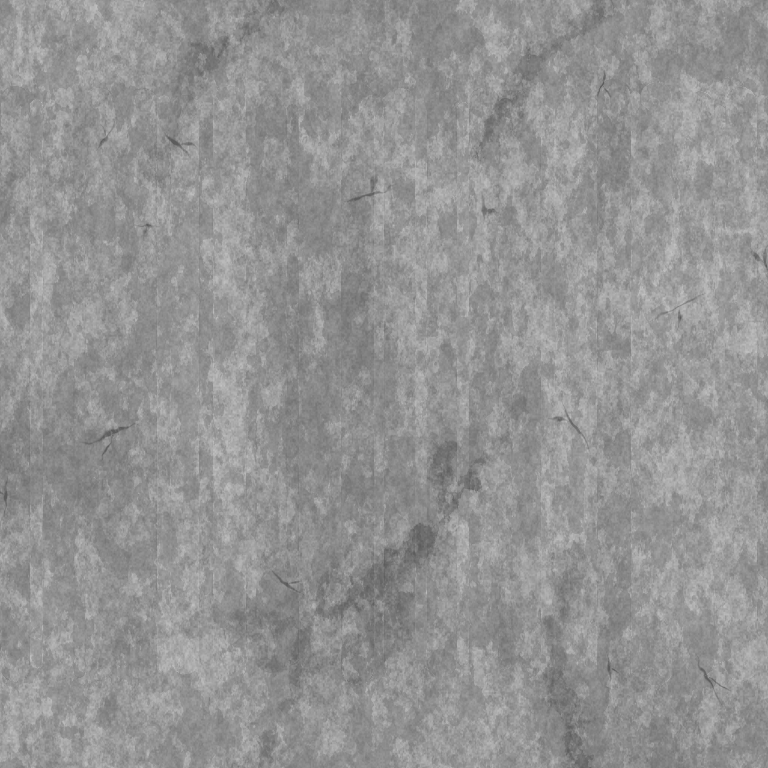
Give the GLSL for this texture, as a WebGL 2 fragment shader.

```glsl
#version 300 es
precision highp float;
// Weathered grey concrete with vertical board marks, mottling, stains and hairline cracks.

#define BASE_TONE 0.577
#define BOARD_PAIRS 18.0
#define BOARD_TONE 0.042
#define BROAD_TONE 0.09
#define DARK_PATCH 0.040
#define LIGHT_FLAKE 0.052
#define GRAIN 0.105
#define STAIN_DARK 0.115
#define STAIN_WIDTH 0.017
#define CRACK_DARK 0.18
#define CRACK_WIDTH 0.0018
#define CRACK_CELLS 5.0

uniform vec2 u_resolution;
out vec4 fragColor;

float hash(vec2 p) {
    vec3 q = fract(p.xyx * 0.1031);
    q += dot(q, q.yzx + 33.33);
    return fract((q.x + q.y) * q.z);
}

float noise(vec2 p) {
    vec2 i = floor(p), f = fract(p);
    f = f * f * (3.0 - 2.0 * f);
    return mix(mix(hash(i), hash(i + vec2(1, 0)), f.x),
               mix(hash(i + vec2(0, 1)), hash(i + vec2(1, 1)), f.x), f.y);
}

// Higher gain gives rougher outlines
float fbm(vec2 p, float gain) {
    float sum = 0.0, total = 0.0, amp = 1.0;
    for (int i = 0; i < 5; i++) {
        sum += amp * noise(p);
        total += amp;
        p = mat2(1.94, 0.3, -0.3, 1.94) * p + 17.3;
        amp *= gain;
    }
    return sum / total;
}

// x: distance to a centred segment, y: position along it from -1 to 1
vec2 segment(vec2 p, vec2 halfSpan) {
    float t = clamp(dot(p, halfSpan) / dot(halfSpan, halfSpan), -1.0, 1.0);
    return vec2(length(p - halfSpan * t), t);
}

// Round-ended boards, wide and narrow in turn. x: signed distance, y: board id
vec2 board(vec2 p) {
    float x = p.x * BOARD_PAIRS, pair = floor(x), f = x - pair;
    float split = 0.73 + 0.12 * (hash(vec2(pair, 5.0)) - 0.5);
    bool wide = f < split;
    float mid = wide ? 0.5 * split : 0.5 * (split + 1.0);
    float halfWidth = (wide ? split : 1.0 - split) * 0.5;
    float id = 2.0 * pair + (wide ? 0.0 : 1.0);
    float reach = 0.355 + 0.02 * hash(vec2(id, 9.0));
    vec2 q = vec2(f - mid, max(abs(p.y - 0.5) - reach, 0.0) * BOARD_PAIRS);
    return vec2((length(q) - halfWidth) / BOARD_PAIRS, id);
}

// Wandering chains of ragged, damp-looking bands
float stains(vec2 p) {
    vec2 warped = p + 0.05 * (vec2(noise(p * 11.0), noise(p * 11.0 + 40.0)) - 0.5);
    float ragged = (fbm(p * vec2(46.0, 36.0), 0.65) - 0.5) * 0.06;
    float width = STAIN_WIDTH * (0.3 + 1.2 * noise(p * 13.0 + 8.0));
    float mask = 0.0;
    for (int c = 0; c < 4; c++) {
        vec2 key = vec2(c, 31.0);
        vec2 start = (vec2(c % 2, c / 2) + vec2(hash(key), hash(key + 7.0))) * 0.5;
        float angle = 6.283 * hash(key + 3.0);
        for (int s = 0; s < 4; s++) {
            vec2 link = vec2(c * 4 + s, 57.0);
            vec2 halfSpan = 0.065 * vec2(cos(angle), sin(angle));
            vec2 q = fract(warped - start - halfSpan + 0.5) - 0.5;
            float d = segment(q, halfSpan).x + ragged;
            float body = smoothstep(width, width * 0.6, d);
            float halo = smoothstep(width * 2.2, 0.0, d);
            mask = max(mask, (0.65 * body + 0.35 * halo) * mix(0.45, 1.0, hash(link)));
            start += 2.0 * halfSpan;
            angle += (hash(link + 5.0) - 0.5) * 2.6;
        }
    }
    return mask * (0.55 + 0.7 * noise(p * 9.0 + 60.0));
}

// Short crooked cracks with one branch, scattered on a jittered grid
float cracks(vec2 p, float aa) {
    vec2 bend = vec2(noise(p * 24.0), noise(p * 24.0 + 90.0)) - 0.5;
    vec2 kink = vec2(noise(p * 120.0), noise(p * 120.0 + 50.0)) - 0.5;
    vec2 q = p + 0.018 * bend + 0.0045 * kink;
    vec2 cell = floor(p * CRACK_CELLS);
    float mask = 0.0;
    for (int k = 0; k < 9; k++) {
        vec2 id = cell + vec2(k % 3 - 1, k / 3 - 1) + 100.0;
        if (hash(id + 0.5) > 0.6) continue;
        vec2 centre = (id - 100.0 + vec2(hash(id + 11.0), hash(id + 23.0))) / CRACK_CELLS;
        float angle = 6.283 * hash(id + 37.0);
        for (int b = 0; b < 2; b++) {
            float size = (0.018 + 0.027 * hash(id + 41.0)) * (b == 0 ? 1.0 : 0.45);
            vec2 dir = vec2(cos(angle), sin(angle));
            vec2 hit = segment(q - centre - dir * size * float(b), dir * size);
            float width = CRACK_WIDTH * (1.1 - abs(hit.y)) * (0.3 + 1.6 * noise(p * 80.0));
            mask = max(mask, smoothstep(width + aa, width - aa, hit.x) * (1.0 - 0.6 * abs(hit.y)));
            angle += 0.9;
        }
    }
    return mask;
}

void main() {
    float aa = 1.0 / min(u_resolution.x, u_resolution.y);
    vec2 p = gl_FragCoord.xy * aa;

    // Board marks shift the mottling so that it breaks at their edges
    vec2 mark = board(p);
    float inside = smoothstep(aa, -aa, mark.x);
    float pick = hash(vec2(mark.y, 71.0)) - 0.5;
    vec2 m = p + vec2(0.0, 0.07 * pick * inside);
    float edge = smoothstep(0.0006 + aa, 0.0, abs(mark.x)) * noise(p * vec2(40.0, 14.0));

    // Mottling
    float broad = fbm(p * vec2(7.0, 5.0) + 3.0, 0.5) - 0.5;
    float patches = smoothstep(0.505, 0.545, fbm(m * vec2(36.0, 23.0) + 20.0, 0.64) - 0.25 * broad);
    float flakes = smoothstep(0.515, 0.57, fbm(m * vec2(48.0, 26.0) + 70.0, 0.72) + 0.3 * broad);
    float streaks = noise(m * vec2(150.0, 9.0)) - 0.5;

    // Grain, pits and chips
    float grain = 0.5 * noise(p * vec2(230.0, 170.0)) + 0.8 * noise(p * vec2(510.0, 430.0)) - 0.65;
    float fleck = 0.6 * noise(p * vec2(115.0, 80.0) + 9.0) + 0.4 * noise(p * vec2(260.0, 190.0) + 5.0);
    grain += 0.35 * (smoothstep(0.58, 0.68, fleck) - smoothstep(0.40, 0.30, fleck));

    float tone = BASE_TONE + BROAD_TONE * broad + BOARD_TONE * pick * inside;
    tone += LIGHT_FLAKE * flakes * (1.0 - 0.6 * patches) - DARK_PATCH * patches;
    tone += 0.022 * streaks + GRAIN * grain * (1.0 - 0.3 * patches) + 0.025 * edge * sign(pick);

    // Damage
    tone -= STAIN_DARK * stains(p);
    tone -= CRACK_DARK * cracks(p, aa);
    fragColor = vec4(vec3(clamp(tone, 0.36, 0.76)), 1.0);
}
```
